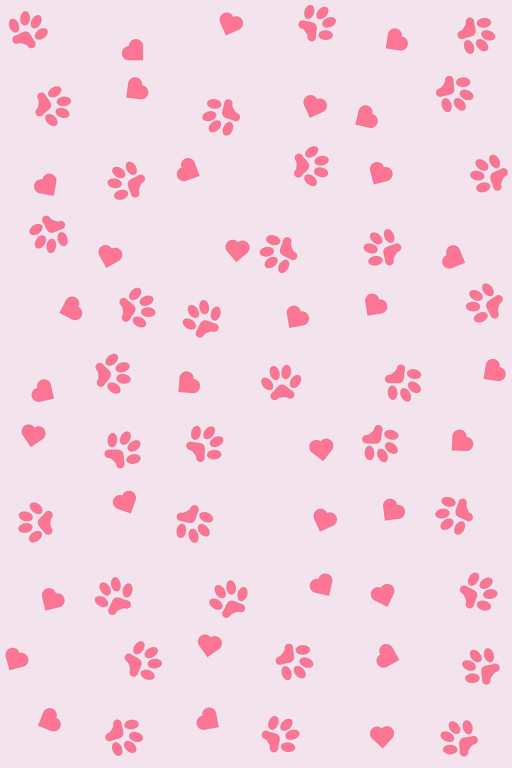
A Shadertoy shader for this pattern:

```glsl
// Scattered paw prints and hearts in flat pink on a pale lilac ground.
// Each cell of a jittered grid holds one turned shape, drawn by its
// distance function; every pair of cells shares one paw and one heart.

vec3 hash3(vec2 p) {
    vec3 q = fract(vec3(p.xyx) * vec3(0.1031, 0.1030, 0.0973));
    q += dot(q, q.yxz + 33.33);
    return fract((q.xxy + q.yzz) * q.zyx);
}

mat2 turn(float angle) {
    float c = cos(angle), s = sin(angle);
    return mat2(c, s, -s, c);
}

float smoothUnion(float a, float b, float k) {
    float h = max(k - abs(a - b), 0.0) / k;
    return min(a, b) - 0.25 * h * h * k;
}

float segment(vec2 p, vec2 a, vec2 b) {
    vec2 ab = b - a;
    return length(p - a - ab * clamp(dot(p - a, ab) / dot(ab, ab), 0.0, 1.0));
}

float ellipse(vec2 p, vec2 radii) {
    float k = length(p / radii);
    return k * (k - 1.0) / max(length(p / (radii * radii)), 0.001);
}

// Toe leaning outwards by the given angle
float toe(vec2 p, vec2 centre, float lean) {
    return ellipse(turn(lean) * (p - centre), vec2(0.24, 0.36));
}

// Paw of about unit radius, toes pointing up
float paw(vec2 p) {
    p.x = abs(p.x);
    float lobes = segment(p, vec2(0.0, -0.29), vec2(0.39, -0.60)) - 0.21;
    float middle = length(p - vec2(0.0, -0.42)) - 0.28;
    float pad = smoothUnion(lobes, middle, 0.15);
    float toes = min(toe(p, vec2(0.29, 0.54), 0.22),
                     toe(p, vec2(0.71, 0.03), 0.65));
    return min(pad, toes);
}

// Heart about 1.2 wide and 1.1 tall, tip pointing down
float heart(vec2 p) {
    p = vec2(abs(p.x), p.y + 0.55);
    if (p.x + p.y > 1.0) return length(p - vec2(0.25, 0.75)) - 0.35355;
    float edge = min(length(p - vec2(0.0, 1.0)),
                     length(p - 0.5 * max(p.x + p.y, 0.0)));
    return edge * sign(p.x - p.y);
}

void mainImage(out vec4 fragColor, in vec2 fragCoord) {
    // Grid cell, with lengths in canvas heights
    vec2 grid = vec2(6.0, 11.0);
    vec2 cellSize = vec2(iResolution.x / iResolution.y, 1.0) / grid;
    vec2 position = fragCoord / iResolution.y;
    vec2 cell = floor(position / cellSize);
    vec3 random = hash3(cell + 17.0);

    // One of each pair of neighbours is a paw, the other a heart
    float swap = step(0.5, hash3(vec2(floor(cell.x / 2.0), cell.y) + 71.0).x);
    bool isPaw = mod(cell.x + swap, 2.0) < 0.5;

    // Shift the shape as far as its reach allows, then turn it
    float reach = isPaw ? 0.029 : 0.019;
    vec2 shift = (random.xy - 0.5) * (cellSize - 2.0 * reach);
    vec2 local = position - (cell + 0.5) * cellSize - shift;
    local = turn((random.z - 0.5) * (isPaw ? 5.6 : 2.8)) * local;

    float unit = 0.026;
    local /= unit;
    float dist = unit * (isPaw ? paw(local) : heart(local));

    // Flat ink with a slightly muted rim and a soft edge
    vec3 ground = vec3(0.95, 0.89, 0.925);
    vec3 pink = vec3(0.995, 0.46, 0.58);
    vec3 rim = vec3(0.92, 0.47, 0.585);
    float pixel = 1.0 / iResolution.y;
    vec3 ink = mix(pink, rim, smoothstep(-0.0026, -0.0008, dist));
    float cover = smoothstep(-0.7 * pixel, 0.7 * pixel, dist);
    fragColor = vec4(mix(ink, ground, cover), 1.0);
}
```
